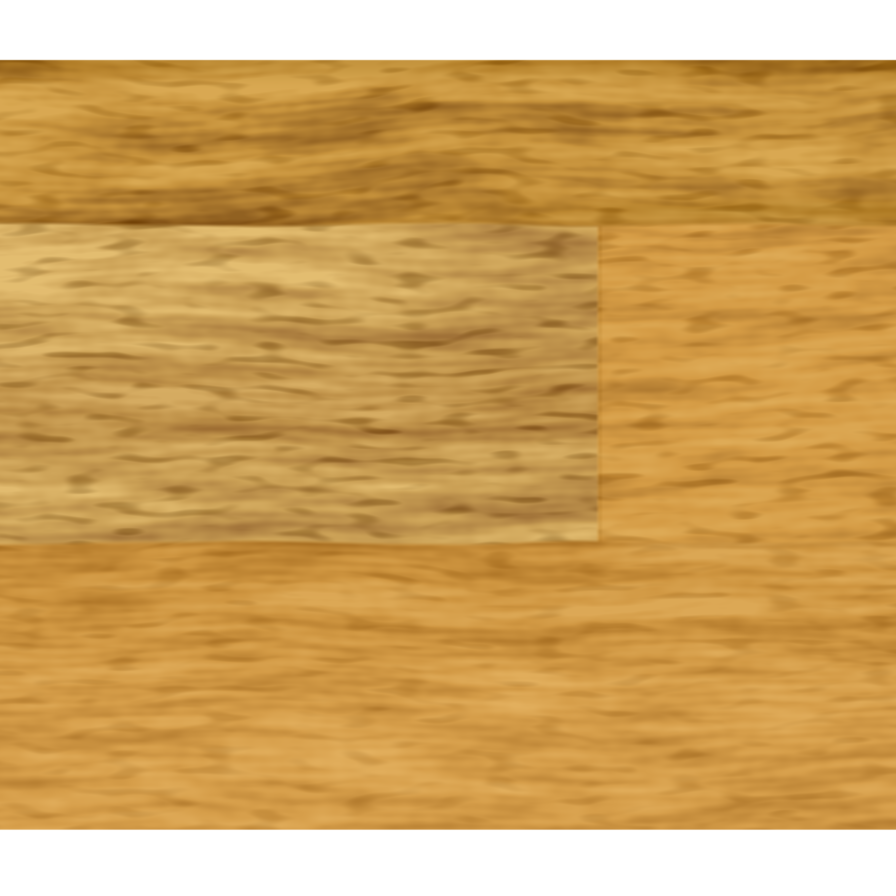
Write a Shadertoy shader that draws this texture.

```glsl
vec2 gradient(vec2 cell) {
    vec3 h = fract(vec3(cell.xyx) * vec3(0.1031, 0.1030, 0.0973));
    h += dot(h, h.yzx + 33.33);
    float angle = 6.2832 * fract((h.x + h.y) * h.z);
    return vec2(cos(angle), sin(angle));
}

float gradientNoise(vec2 p) {
    vec2 i = floor(p), f = p - i;
    vec2 u = f * f * f * (f * (f * 6.0 - 15.0) + 10.0);
    float low = mix(dot(gradient(i), f),
                    dot(gradient(i + vec2(1, 0)), f - vec2(1, 0)), u.x);
    float high = mix(dot(gradient(i + vec2(0, 1)), f - vec2(0, 1)),
                     dot(gradient(i + vec2(1, 1)), f - vec2(1, 1)), u.x);
    return mix(low, high, u.y);
}

// One board: broad figure, long streaks, fine fibres and short dark pores
vec3 board(vec2 p, float seed, vec3 pale, vec3 base, vec3 dark, float figure, float poreDepth) {
    p += seed * vec2(7.31, 3.17);
    p.y += 0.025 * gradientNoise(p * vec2(2.2, 4.0));
    float broad = gradientNoise(p * vec2(1.4, 15.0));
    float streak = gradientNoise(p * vec2(4.5, 46.0));
    float fibre = gradientNoise(p * vec2(13.0, 115.0));
    float pores = smoothstep(0.08, 0.5, gradientNoise(p * vec2(19.0, 88.0) + 40.0));
    float mottle = gradientNoise(p * vec2(50.0, 90.0) + 9.0);
    float tone = 1.6 * figure * broad + 0.9 * streak + 0.65 * fibre + 0.2 * mottle;
    vec3 color = mix(base, dark, clamp(tone, 0.0, 1.0));
    color = mix(color, pale, clamp(-1.5 * tone, 0.0, 1.0));
    return color - poreDepth * pores * vec3(0.9, 0.9, 0.75);
}

void mainImage(out vec4 fragColor, in vec2 fragCoord) {
    vec2 uv = fragCoord / iResolution.xy;
    float pixel = 1.0 / iResolution.y;
    float soft = max(0.003, pixel);

    // Lower strip, lighter towards its foot
    vec3 wood = board(uv, 1.0, vec3(0.89, 0.69, 0.37), vec3(0.84, 0.62, 0.29),
                      vec3(0.70, 0.48, 0.18), 0.5, 0.07);
    wood -= vec3(0.03, 0.035, 0.04) * smoothstep(0.18, 0.36, uv.y);

    // Middle strip: pale board butted against a warm one
    vec3 paleBoard = board(uv, 2.0, vec3(0.89, 0.74, 0.44), vec3(0.80, 0.635, 0.34),
                           vec3(0.64, 0.46, 0.23), 0.6, 0.15);
    float heart = exp(-pow((uv.y - 0.55) / 0.06, 2.0));
    paleBoard -= vec3(0.055, 0.07, 0.06) * heart;
    vec3 warmBoard = board(uv, 3.0, vec3(0.87, 0.67, 0.34), vec3(0.835, 0.61, 0.27),
                           vec3(0.69, 0.48, 0.19), 0.4, 0.11);
    vec3 middle = mix(paleBoard, warmBoard, smoothstep(-soft, soft, uv.x - 0.667));
    middle -= 0.035 * (1.0 - smoothstep(0.0, 0.004, abs(uv.x - 0.670)));

    // Upper strip, browner with a strong figure and shaded edges
    vec3 upper = board(uv + vec2(0.0, -0.03 * uv.x), 4.0, vec3(0.85, 0.66, 0.32),
                       vec3(0.78, 0.575, 0.235), vec3(0.57, 0.38, 0.13), 1.0, 0.10);
    upper -= 0.08 * smoothstep(0.90, 0.933, uv.y);
    upper -= 0.10 * smoothstep(0.3, 1.0, uv.x) * exp(-pow((uv.y - 0.765) / 0.012, 2.0));

    // Stack the strips along slightly wavering seams
    float waver = 0.004 * gradientNoise(vec2(uv.x * 6.0, 2.5));
    float lowerSeam = uv.y - 0.3945 - waver;
    float upperSeam = uv.y - 0.749 + waver;
    wood = mix(wood, middle, smoothstep(-soft, soft, lowerSeam));
    wood = mix(wood, upper, smoothstep(-soft, soft, upperSeam));
    float seam = min(abs(lowerSeam + 0.003), abs(upperSeam - 0.003));
    wood -= vec3(0.05, 0.05, 0.04) * (1.0 - smoothstep(0.0, 0.006, seam));

    // White margins above and below
    float inside = smoothstep(-pixel, pixel, 0.4295 - abs(uv.y - 0.5035));
    fragColor = vec4(mix(vec3(1.0), clamp(wood, 0.0, 1.0), inside), 1.0);
}
```
